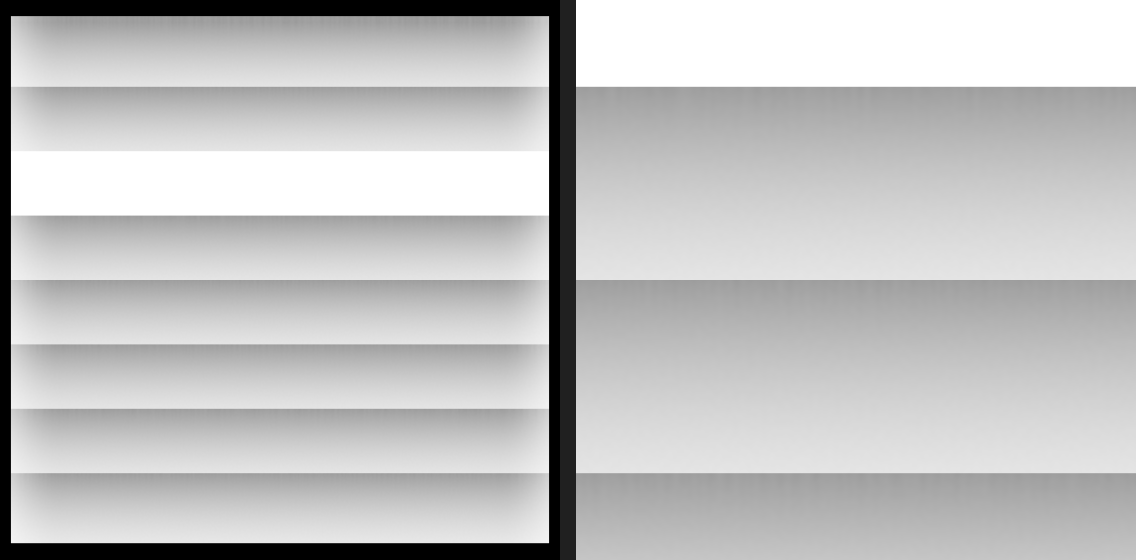
Left: the whole. Right: its middle third, enlarged.
Reproduce this pattern procedurally as a Shadertoy shader.

```glsl
// Eight shaded horizontal slats, one plain white, inside a black frame.

const float SLAT_PITCH = 0.115;
const float LAST_EDGE = 3.0;       // outermost seam, counted from the centre
const float WHITE_ROW = 1.0;
const vec2 PANEL_MIN = vec2(0.0195, 0.0300);
const vec2 PANEL_MAX = vec2(0.9805, 0.9712);

vec2 hashGradient(vec2 cell) {
    vec3 p = fract(vec3(cell.xyx) * vec3(0.1031, 0.1030, 0.0973));
    p += dot(p, p.yzx + 33.33);
    float angle = 6.2832 * fract((p.x + p.y) * p.z);
    return vec2(cos(angle), sin(angle));
}

float gradientNoise(vec2 p) {
    vec2 i = floor(p), f = fract(p);
    vec2 u = f * f * f * (f * (f * 6.0 - 15.0) + 10.0);
    vec2 e = vec2(0.0, 1.0);
    float a = dot(hashGradient(i), f);
    float b = dot(hashGradient(i + e.yx), f - e.yx);
    float c = dot(hashGradient(i + e.xy), f - e.xy);
    float d = dot(hashGradient(i + e.yy), f - e.yy);
    return mix(mix(a, b, u.x), mix(c, d, u.x), u.y);
}

float boxDistance(vec2 p, vec2 lo, vec2 hi) {
    vec2 q = abs(p - 0.5 * (lo + hi)) - 0.5 * (hi - lo);
    return length(max(q, 0.0)) + min(max(q.x, q.y), 0.0);
}

// Grey of one slat: dark under its top seam, paler downward and at the sides.
float slatTone(float row, float level, vec2 uv) {
    if (row == WHITE_ROW) return 1.0;
    float depth = clamp(row + 1.0 - level, 0.0, 1.1);
    float shadow = 0.38 - 0.40 * depth + 0.125 * depth * depth;
    float sideGap = min(uv.x - PANEL_MIN.x, PANEL_MAX.x - uv.x);
    shadow *= smoothstep(-0.09, 0.09, sideGap);

    // Faint vertical streaks near the seam and fine grain
    float streak = gradientNoise(vec2(uv.x * 190.0, row * 7.3 + 0.4));
    float grain = gradientNoise(uv * 230.0);
    return 1.0 - shadow + 0.022 * streak * exp(-9.0 * depth) + 0.006 * grain;
}

void mainImage(out vec4 fragColor, in vec2 fragCoord) {
    float size = min(iResolution.x, iResolution.y);
    vec2 uv = (fragCoord - 0.5 * iResolution.xy) / size + 0.5;
    float pixel = 1.0 / size;

    // Blend the two slats that meet at the nearest seam
    float level = (uv.y - 0.5) / SLAT_PITCH;
    float seam = clamp(floor(level + 0.5), -LAST_EDGE, LAST_EDGE);
    float above = clamp((level - seam) * SLAT_PITCH / pixel + 0.5, 0.0, 1.0);
    float tone = mix(slatTone(seam - 1.0, level, uv), slatTone(seam, level, uv), above);

    // Black frame
    float inside = clamp(0.5 - boxDistance(uv, PANEL_MIN, PANEL_MAX) / pixel, 0.0, 1.0);
    fragColor = vec4(vec3(tone * inside), 1.0);
}
```
